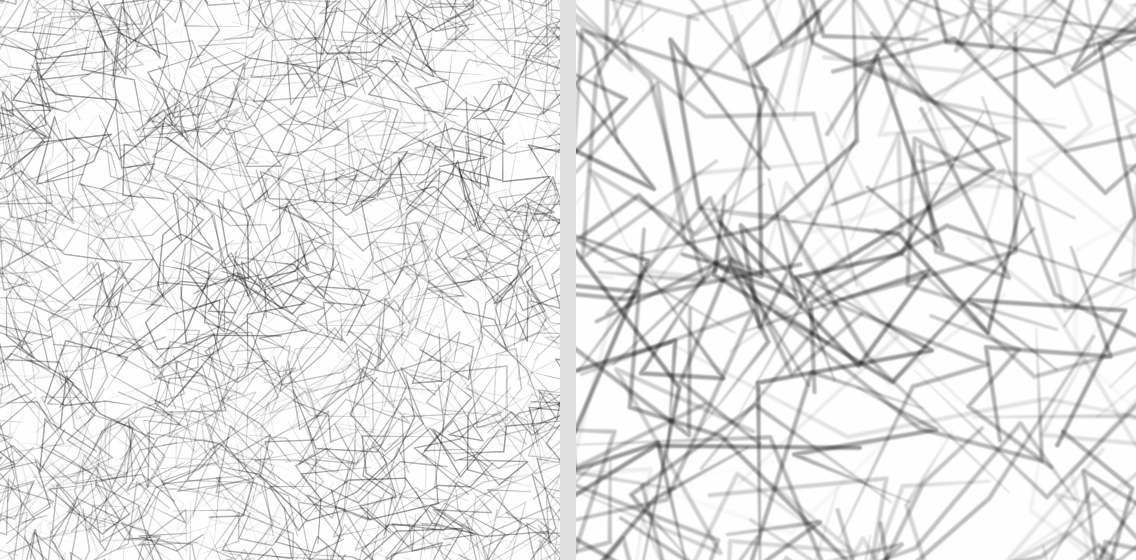
Left, the full canvas; right, a detail of the centre.
Write a three.js fragment shader that draws this pattern.

```glsl
// Draws a dense tangle of thin, translucent grey bent strokes on white paper.
varying vec2 vUv;

const vec3 PAPER = vec3(0.997);
const float CELLS = 5.0;           // scatter cells across the canvas
const int STROKES_PER_CELL = 32;
const float MIN_LENGTH = 0.045;    // length of one straight part
const float MAX_LENGTH = 0.13;
const float HALF_WIDTH = 0.0013;
const float SOFTNESS = 0.0011;     // edge blur
const float MIN_INK = 0.03;        // opacity of the faintest stroke
const float MAX_INK = 0.36;        // opacity of the strongest stroke
const float MIN_TURN = 0.25;       // bend between parts, in radians
const float MAX_TURN = 2.75;
const float PATCHINESS = 0.22;     // slow change of ink over the canvas
const float TAU = 6.2831853;

vec4 hash4(vec3 seed) {
  vec4 q = fract(seed.xyzx * vec4(0.1031, 0.1030, 0.0973, 0.1099));
  q += dot(q, q.wzxy + 33.33);
  return fract((q.xxyz + q.yzzw) * q.zywx);
}

vec2 heading(float angle) {
  return vec2(cos(angle), sin(angle));
}

// Signed bend: either side, never quite straight.
float bend(float r) {
  float s = r * 2.0 - 1.0;
  return sign(s) * mix(MIN_TURN, MAX_TURN, abs(s));
}

// Coverage of a straight part that narrows from a to b.
float strokePart(vec2 p, vec2 a, vec2 b, float tipScale) {
  vec2 ab = b - a;
  float t = clamp(dot(p - a, ab) / dot(ab, ab), 0.0, 1.0);
  float d = length(p - a - ab * t);
  float scale = mix(1.0, tipScale, t);
  float w = HALF_WIDTH * scale;
  return scale * (1.0 - smoothstep(w - SOFTNESS, w + SOFTNESS, d));
}

// Layered sines that leave some areas paler than others.
float inkPatch(vec2 p) {
  float wave = sin(p.x * 9.0 + 2.0 * sin(p.y * 7.0 + 1.0));
  wave += sin(p.y * 13.0 - p.x * 6.0 + 4.0);
  return 1.0 + PATCHINESS * 0.5 * wave;
}

// Opacity at p of one stroke: a middle part with an arm at each end.
float strokeInk(vec2 p, vec2 cell, float index) {
  vec3 seed = vec3(cell + 17.0, index * 3.7 + 5.0);
  vec4 place = hash4(seed);
  vec2 centre = (cell + place.xy) / CELLS;
  vec2 q = p - centre;
  float reach = 1.5 * MAX_LENGTH + HALF_WIDTH + SOFTNESS;
  if (dot(q, q) > reach * reach) return 0.0;

  vec4 shape = hash4(seed + 71.3);
  vec4 finish = hash4(seed + 139.7);
  float angle = place.z * TAU;
  vec3 span = mix(vec3(MIN_LENGTH), vec3(MAX_LENGTH), vec3(place.w, shape.xy));

  vec2 joint = heading(angle) * span.x * 0.5;
  vec2 tipA = joint + heading(angle + bend(shape.z)) * span.y;
  vec2 tipB = -joint - heading(angle + bend(shape.w)) * span.z;
  vec2 taper = mix(vec2(0.3), vec2(1.0), finish.yz);

  // The maximum keeps joints from darkening.
  float cover = strokePart(q, -joint, joint, 1.0);
  cover = max(cover, strokePart(q, joint, tipA, taper.x));
  cover = max(cover, strokePart(q, -joint, tipB, taper.y));
  float ink = mix(MIN_INK, MAX_INK, pow(finish.x, 0.75));
  return cover * ink * inkPatch(centre);
}

void main() {
  vec2 home = floor(vUv * CELLS);
  float light = 1.0;

  // Strokes reach at most one cell away, so the neighbours are enough.
  for (int y = -1; y <= 1; y++) {
    for (int x = -1; x <= 1; x++) {
      vec2 cell = home + vec2(float(x), float(y));
      for (int i = 0; i < STROKES_PER_CELL; i++) {
        light *= 1.0 - strokeInk(vUv, cell, float(i));
      }
    }
  }
  gl_FragColor = vec4(PAPER * light, 1.0);
}
```
